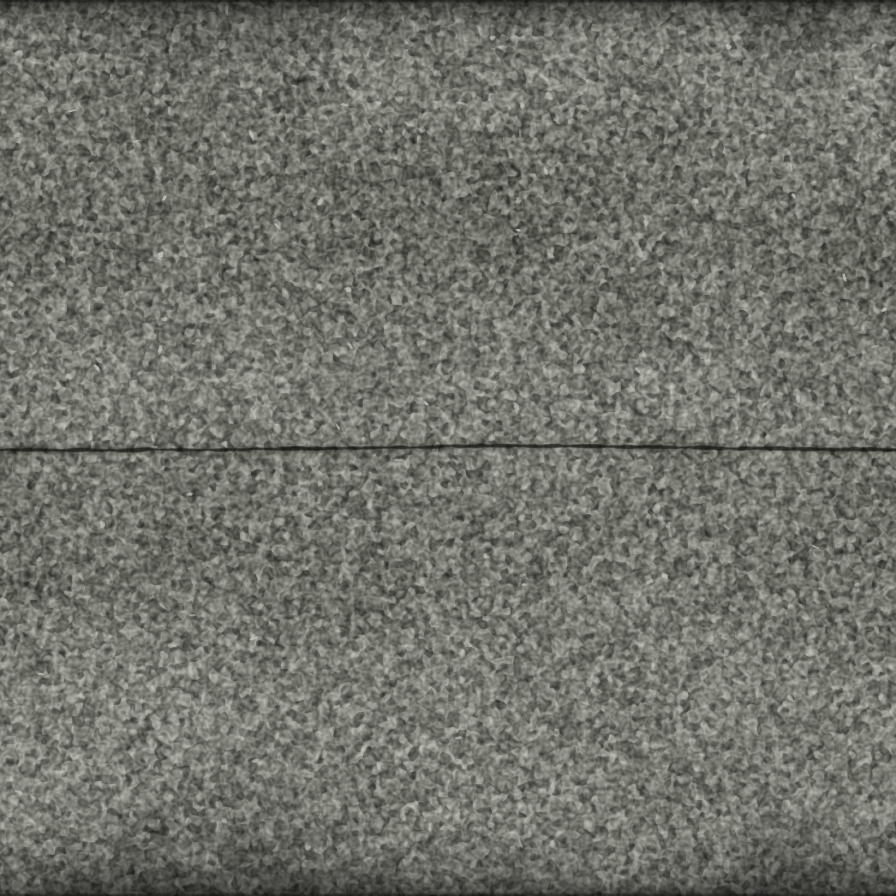
Give the GLSL for this texture, as a three.js fragment shader.

```glsl
// Weathered grey-green granite paving: two slabs, a thin dark seam, and grimy outer edges.
varying vec2 vUv;

const vec3 STONE = vec3(0.458, 0.465, 0.432);
const vec3 SEAM_COLOR = vec3(0.135, 0.145, 0.125);
const vec3 FLECK_COLOR = vec3(0.74, 0.76, 0.72);
const float CHIP_SCALE = 150.0;      // mineral chips across the canvas
const float CHIP_CONTRAST = 0.25;
const float COARSE_SCALE = 105.0;
const float COARSE_CONTRAST = 0.17;
const float FINE_SCALE = 205.0;
const float FINE_CONTRAST = 0.19;
const float FLECK_SCALE = 30.0;
const float FLECK_CHANCE = 0.17;
const float SEAM_HALF_WIDTH = 0.0017;
const float SEAM_SOFTNESS = 0.0012;
const float GRIME_TOP = 0.018;       // reach of the edge dirt
const float GRIME_BOTTOM = 0.030;

float hash(vec2 p) {
  vec3 q = fract(vec3(p.xyx) * 0.1031);
  q += dot(q, q.yzx + 33.33);
  return fract((q.x + q.y) * q.z);
}

vec2 hash2(vec2 p) {
  return vec2(hash(p + 17.3), hash(p + 71.9));
}

float cornerGradient(vec2 cell, vec2 offset) {
  float angle = 6.2832 * hash(cell);
  return dot(vec2(cos(angle), sin(angle)), offset);
}

// Gradient noise, roughly -0.7 to 0.7
float noise(vec2 p) {
  vec2 i = floor(p), f = fract(p);
  vec2 u = f * f * f * (f * (f * 6.0 - 15.0) + 10.0);
  vec2 e = vec2(1.0, 0.0);
  return mix(
    mix(cornerGradient(i, f), cornerGradient(i + e, f - e), u.x),
    mix(cornerGradient(i + e.yx, f - e.yx), cornerGradient(i + 1.0, f - 1.0), u.x),
    u.y);
}

// Random tone per cell, blended softly across cell borders
float chips(vec2 p) {
  vec2 i = floor(p), f = fract(p);
  float tone = 0.0, total = 0.0;
  for (int y = -1; y <= 1; y++) {
    for (int x = -1; x <= 1; x++) {
      vec2 g = vec2(float(x), float(y));
      vec2 d = g + hash2(i + g) - f;
      float weight = exp(-11.0 * dot(d, d));
      tone += weight * hash(i + g + 5.7);
      total += weight;
    }
  }
  return tone / total - 0.5;
}

// Sparse pale slivers, each kept inside its own cell
float flecks(vec2 p) {
  vec2 i = floor(p);
  vec2 d = fract(p) - mix(vec2(0.25), vec2(0.75), hash2(i));
  float angle = 6.2832 * hash(i + 3.1);
  float c = cos(angle), s = sin(angle);
  d = vec2(c * d.x + s * d.y, c * d.y - s * d.x);
  vec2 radius = vec2(mix(0.10, 0.20, hash(i + 8.4)), mix(0.04, 0.12, hash(i + 9.6)));
  float shape = 1.0 - smoothstep(0.4, 1.2, length(d / radius) + 0.5 * noise(p * 9.0));
  return shape * step(hash(i + 41.0), FLECK_CHANCE) * mix(0.35, 0.95, hash(i + 12.2));
}

float bump(float x, float center, float width) {
  float t = (x - center) / width;
  return exp(-t * t);
}

// Broad light and dark zones across both slabs
float zones(vec2 p) {
  float shade = -0.037 * bump(p.y + 0.06 * (p.x - 0.5), 0.77, 0.11);
  shade += 0.022 * bump(p.y, 0.56, 0.05);
  shade += 0.030 * bump(p.y, 0.91, 0.05) * smoothstep(0.1, 0.7, p.x);
  shade -= 0.018 * bump(p.y, 0.40, 0.07);
  shade += 0.027 * bump(p.y, 0.16, 0.12);
  return shade + 0.038 * noise(p * 5.0 + 2.6) + 0.035 * noise(p * 13.0 + 8.1);
}

void main() {
  vec2 p = vUv;

  // Granular stone
  vec2 warp = 0.003 * vec2(noise(p * 85.0 + 4.2), noise(p * 85.0 + 37.5));
  vec2 q = p + warp;
  float grain = CHIP_CONTRAST * chips(q * CHIP_SCALE)
    + COARSE_CONTRAST * noise(q * COARSE_SCALE)
    + FINE_CONTRAST * noise(q * FINE_SCALE + 13.0);
  vec3 color = STONE + zones(p) + grain * vec3(1.0, 0.99, 0.97);
  color = mix(color, FLECK_COLOR, flecks(p * FLECK_SCALE));

  // Uneven dirt along the top and bottom
  float patchy = exp(1.3 * noise(vec2(p.x * 9.0, 3.4)) + 0.9 * noise(p * 32.0));
  float grime = 0.55 * exp(-(1.0 - p.y) / (GRIME_TOP * patchy))
    + 0.55 * exp(-p.y / (GRIME_BOTTOM * patchy));
  float rim = 1.0 - smoothstep(0.001, 0.004, min(p.y, 1.0 - p.y));
  color *= (1.0 - min(grime, 0.7)) * (1.0 - 0.3 * rim);

  // Seam with a wandering path and a broken pale lip
  float path = 0.4975 + 0.0045 * bump(p.x, 0.58, 0.25)
    + 0.0012 * noise(vec2(p.x * 28.0, 1.5)) + 0.0008 * noise(vec2(p.x * 110.0, 6.5));
  float d = p.y - path;
  float halfWidth = SEAM_HALF_WIDTH * (1.0 + 0.8 * noise(vec2(p.x * 60.0, 9.5)));
  float lip = bump(d, 0.0032, 0.0012) * smoothstep(0.0, 0.4, noise(vec2(p.x * 75.0, 4.5)));
  color += 0.13 * lip;
  color *= 1.0 - 0.22 * bump(d, 0.0, 0.005);
  float seam = 1.0 - smoothstep(halfWidth - SEAM_SOFTNESS, halfWidth + SEAM_SOFTNESS, abs(d));
  color = mix(color, SEAM_COLOR + 0.25 * grain, 0.9 * seam);

  gl_FragColor = vec4(clamp(color, 0.0, 1.0), 1.0);
}
```
